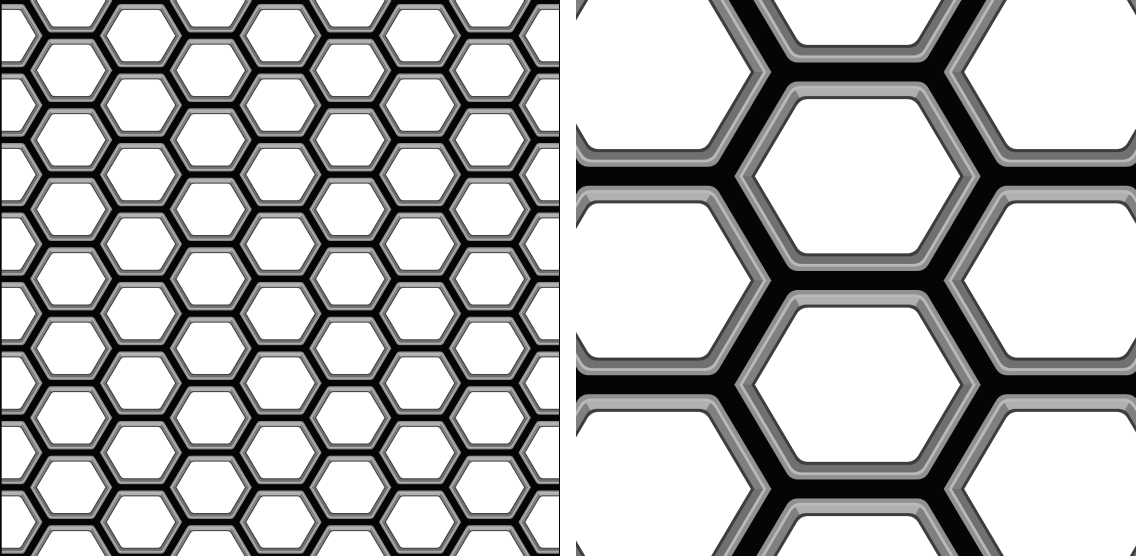
Left, the full canvas; right, a detail of the centre.
A WebGL 1 fragment shader for this pattern:

```glsl
precision highp float;
// Black honeycomb grille of wide hexagons with grey bevelled rims around white openings.

uniform vec2 u_resolution;

// Lengths are fractions of the canvas width.
const vec2  CENTER      = vec2(0.5009, 0.557);   // middle of one opening
const vec2  PITCH       = vec2(0.1246, 0.1241);  // column and row spacing
const float HALF_FLAT   = 0.0399;                // half of the flat top edge
const float HALF_WIDTH  = 0.0733;                // centre to side tip
const float HALF_HEIGHT = 0.0564;                // centre to flat edge
const float CORNER      = 0.0040;                // corner softening

// Depths of the bevel layers, measured inward from the black wall.
const float RIM_END       = 0.0026;
const float HIGHLIGHT_END = 0.0042;
const float BAND_END      = 0.0087;
const float GROOVE_END    = 0.0105;

const float WALL      = 0.02;
const float RIM       = 0.57;
const float HIGHLIGHT = 0.73;
const float BAND_LIT  = 0.69;
const float BAND_SIDE = 0.50;
const float BAND_DARK = 0.44;
const float GROOVE    = 0.24;
const float OPENING   = 1.00;

const float LEFT_BORDER  = 0.0030;
const float RIGHT_BORDER = 0.0018;

// Antialiased step across one pixel.
float edge(float x, float pixel) {
  return clamp(x / pixel + 0.5, 0.0, 1.0);
}

float smoothMax(float a, float b, float k) {
  float h = max(k - abs(a - b), 0.0) / k;
  return max(a, b) + 0.25 * h * h * k;
}

// Signed distances to the flat edges (x) and the slanted edges (y).
vec2 facetDistances(vec2 q) {
  vec2 normal = normalize(vec2(HALF_HEIGHT, HALF_WIDTH - HALF_FLAT));
  q = abs(q);
  return vec2(q.y - HALF_HEIGHT, dot(q - vec2(HALF_WIDTH, 0.0), normal));
}

float hexDistance(vec2 q) {
  vec2 facets = facetDistances(q);
  return smoothMax(facets.x, facets.y, CORNER);
}

// Offset from the nearest centre of a rectangular lattice.
vec2 latticeOffset(vec2 p) {
  vec2 period = vec2(2.0 * PITCH.x, PITCH.y);
  return mod(p + 0.5 * period, period) - 0.5 * period;
}

// Grey levels from the black wall to the white opening.
float bevelShade(vec2 q, float pixel) {
  float depth = -hexDistance(q);
  vec2 facets = facetDistances(q);
  float onFlat = edge(facets.x - facets.y, pixel);
  float upper = edge(q.y, pixel);

  float flatBand = mix(BAND_DARK, BAND_LIT, upper);
  float sideBand = mix(BAND_DARK, BAND_SIDE, upper);
  float band = mix(sideBand, flatBand, onFlat);

  float shade = mix(WALL, RIM, edge(depth, pixel));
  shade = mix(shade, HIGHLIGHT, edge(depth - RIM_END, pixel));
  shade = mix(shade, band, edge(depth - HIGHLIGHT_END, pixel));
  shade = mix(shade, GROOVE, edge(depth - BAND_END, pixel));
  return mix(shade, OPENING, edge(depth - GROOVE_END, pixel));
}

void main() {
  float pixel = 1.0 / u_resolution.x;
  vec2 p = gl_FragCoord.xy * pixel;

  // Two interleaved lattices make the staggered columns.
  vec2 even = latticeOffset(p - CENTER);
  vec2 odd = latticeOffset(p - CENTER - vec2(PITCH.x, 0.5 * PITCH.y));
  vec2 q = hexDistance(even) < hexDistance(odd) ? even : odd;
  float shade = bevelShade(q, pixel);

  // Thin dark lines along the left and right sides.
  float inside = edge(p.x - LEFT_BORDER, pixel) * edge(1.0 - RIGHT_BORDER - p.x, pixel);
  shade = mix(WALL, shade, inside);

  gl_FragColor = vec4(vec3(shade), 1.0);
}
```
